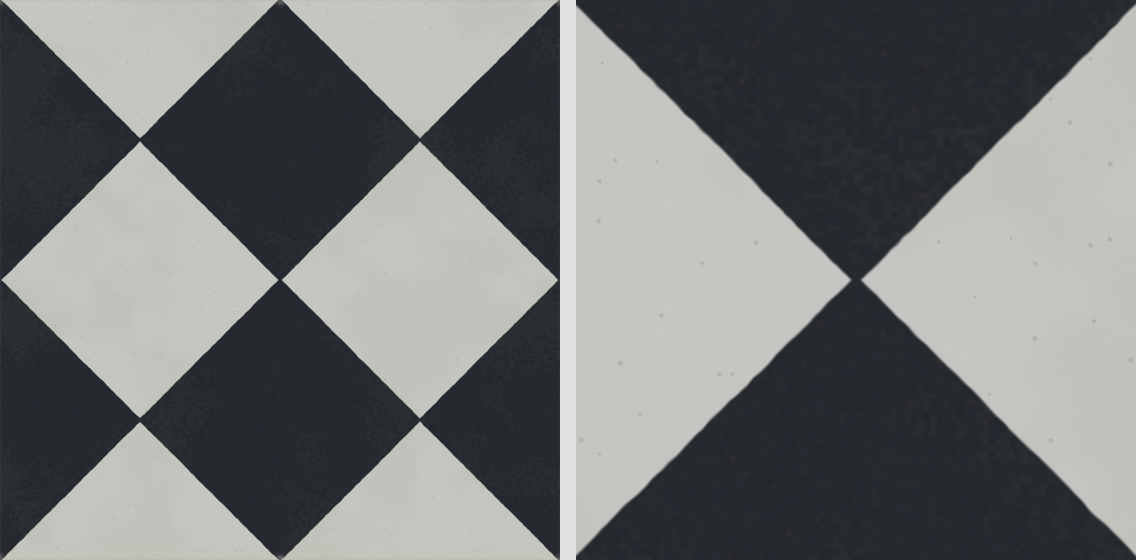
Left: the whole. Right: its middle third, enlarged.
Write a three.js fragment shader that draws this pattern.

```glsl
// Cement tile checker of dark and pale diamonds, two repeats across and two down.
// A folded diamond distance gives the shape; value noise roughens the edges and
// clouds the pigment, and jittered cells scatter fine pits and flecks.

varying vec2 vUv;

const float REPEATS = 2.0;
const float DARK_SPREAD = 0.0020;   // dark pigment bleeding past the ideal edge
const float EDGE_SOFTNESS = 0.0013;
const float EDGE_WOBBLE = 0.0011;
const float RIM_WIDTH = 0.004;      // worn border of the whole slab
const float CORNER_WEAR = 0.016;    // scuffed dark tips at top and bottom

const vec3 DARK = vec3(0.148, 0.160, 0.182);
const vec3 DARK_FADED = vec3(0.180, 0.190, 0.200);
const vec3 DARK_FLECK = vec3(0.215, 0.185, 0.180);
const vec3 PALE = vec3(0.772, 0.776, 0.757);
const vec3 PALE_STAINED = vec3(0.747, 0.757, 0.730);
const vec3 PALE_WARM = vec3(0.765, 0.755, 0.700);
const vec3 PALE_PIT = vec3(0.640, 0.645, 0.625);
const vec3 SCUFF = vec3(0.520, 0.525, 0.520);

float hash(vec2 p) {
  vec3 q = fract(p.xyx * 0.1031);
  q += dot(q, q.yzx + 33.33);
  return fract((q.x + q.y) * q.z);
}

float noise(vec2 p) {
  vec2 i = floor(p);
  vec2 f = fract(p);
  f = f * f * (3.0 - 2.0 * f);
  return mix(mix(hash(i), hash(i + vec2(1.0, 0.0)), f.x),
             mix(hash(i + vec2(0.0, 1.0)), hash(i + vec2(1.0, 1.0)), f.x), f.y);
}

float fbm(vec2 p) {
  float sum = 0.0;
  float gain = 0.5;
  for (int i = 0; i < 4; i++) {
    sum += gain * noise(p);
    p = p * 2.03 + 17.0;
    gain *= 0.5;
  }
  return sum / 0.9375;
}

// Soft round dots, one jittered candidate per cell
float specks(vec2 p, float cells, float density, float radius) {
  vec2 id = floor(p * cells);
  vec2 center = 0.25 + 0.5 * vec2(hash(id + 11.0), hash(id + 47.0));
  float size = radius * (0.5 + 0.5 * hash(id + 83.0));
  float dotMask = 1.0 - smoothstep(0.3 * size, size, length(fract(p * cells) - center));
  return dotMask * step(1.0 - density, hash(id + 5.0));
}

// Signed distance in canvas units: negative in the dark diamonds
float diamondDistance(vec2 p) {
  vec2 fold = abs(fract(p * REPEATS + vec2(0.5, 0.0)) - 0.5);
  return (fold.x + fold.y - 0.5) / (REPEATS * sqrt(2.0));
}

void main() {
  vec2 p = vUv;
  float cloud = fbm(p * 7.0 + 3.0);
  float grain = noise(p * 260.0) - 0.5;

  // Dark and pale fields with a slightly ragged boundary
  float wobble = (noise(p * 150.0) - 0.5) + 0.6 * (noise(p * 34.0 + 9.0) - 0.5);
  float d = diamondDistance(p) - DARK_SPREAD + EDGE_WOBBLE * wobble;
  float paleMask = smoothstep(-EDGE_SOFTNESS, EDGE_SOFTNESS, d);

  // Border distances
  vec2 toSide = min(p, 1.0 - p);
  float rim = 1.0 - smoothstep(0.0, RIM_WIDTH, min(toSide.x, toSide.y));

  // Pale pigment: faint stains, a warm lower edge, small pits
  float stain = smoothstep(0.48, 0.72, cloud + 0.12 * grain);
  vec3 pale = mix(PALE, PALE_STAINED, stain);
  pale = mix(pale, PALE_WARM, 0.5 * (1.0 - smoothstep(0.0, 0.04, p.y)));
  pale = mix(pale, PALE_PIT, 0.6 * specks(p, 85.0, 0.07, 0.20));
  pale += 0.010 * grain - 0.025 * rim;

  // Dark pigment: faded clouds, sparse rusty flecks, lighter rim
  float faded = smoothstep(0.52, 0.76, cloud + 0.25 * grain);
  vec3 dark = mix(DARK, DARK_FADED, 0.7 * faded);
  dark = mix(dark, DARK_FLECK, 0.6 * specks(p + 0.37, 120.0, 0.10, 0.28));
  dark += 0.014 * grain + 0.035 * rim;

  // Scuffs where dark tips meet the top and bottom edges
  float tipX = abs(fract(p.x * REPEATS + 0.5) - 0.5) / REPEATS;
  float tip = 1.0 - smoothstep(0.0, CORNER_WEAR, length(vec2(tipX, toSide.y)));
  dark = mix(dark, SCUFF, tip * (0.35 + 0.5 * noise(p * 180.0)));

  gl_FragColor = vec4(mix(dark, pale, paleMask), 1.0);
}
```
